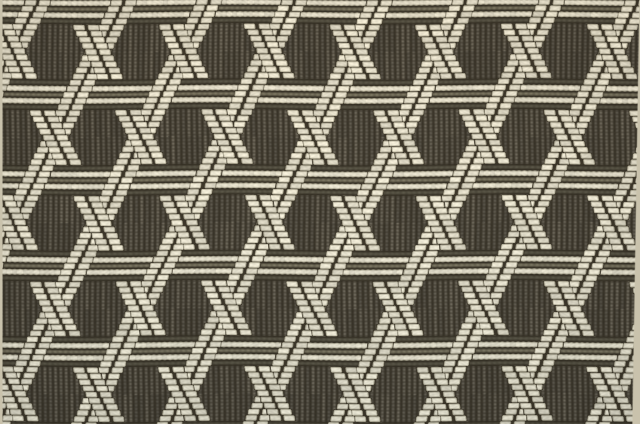
Write a Shadertoy shader that draws this pattern.

```glsl
// Woven rug with a cane lattice: cream beaded strands crossing on a ribbed charcoal ground.
#define PITCH 0.202                     // lattice repeat, in canvas heights
#define ORIGIN vec2(0.148, 0.85)        // lattice offset, in repeats
#define ROWS 14.0                       // weave rows per repeat
#define RIBS 16.0                       // ground ribs per repeat
#define KNOTS 24.0                      // ground knots per repeat
#define BEAD vec2(0.067, 0.0345)        // bead half size, in repeats
#define STRAND 0.155                    // diagonal strand half width
#define CREAM vec3(0.89, 0.87, 0.81)
#define SHADE vec3(0.63, 0.61, 0.54)
#define OLIVE vec3(0.47, 0.45, 0.38)
#define CHARCOAL vec3(0.385, 0.365, 0.325)
#define GAP vec3(0.20, 0.18, 0.14)

const float TAU = 6.2831853;

float hash(vec2 c) {
    vec3 q = fract(vec3(c.xyx) * 0.1031);
    q += dot(q, q.yzx + 33.33);
    return fract((q.x + q.y) * q.z);
}

float roundBox(vec2 q, vec2 halfSize, float radius) {
    vec2 e = abs(q) - halfSize + radius;
    return length(max(e, 0.0)) + min(max(e.x, e.y), 0.0) - radius;
}

float cover(float d, float px) {
    return 1.0 - smoothstep(-px, px, d);
}

float wave(float phase) {
    return 0.5 + 0.5 * cos(TAU * phase);
}

// Cream yarn, brightest along its crown
vec3 yarn(float d, float tone) {
    return mix(SHADE, CREAM, smoothstep(0.0, 0.023, -d)) * tone;
}

// Two stair-stepped columns of beads; alpha is the strand's footprint
vec4 diagonalStrand(vec2 p, float slant, float offset, float px) {
    float row = floor(p.y * ROWS + 0.5);
    float rowY = row / ROWS;
    float u = p.x - slant * mix(rowY, p.y, 0.3) - offset;
    float strand = floor(u + 0.5);
    u -= strand;
    float side = u < 0.0 ? -1.0 : 1.0;
    float seed = hash(vec2(row + 41.0, strand * 2.0 + side + 67.0 + slant * 30.0));
    vec2 q = vec2(u - side * 0.083 + (seed - 0.5) * 0.012, p.y - rowY);
    float d = roundBox(q, BEAD, 0.021);
    vec3 col = mix(GAP * 1.15, yarn(d, 0.93 + 0.11 * seed), cover(d, px * 0.7));
    return vec4(col, cover(abs(u) - STRAND, px * 0.7));
}

// Ribbed ground with uneven dye from rib to rib
vec3 ground(vec2 p, float px) {
    float rib = floor(p.x * RIBS + 0.5);
    float detail = 1.0 - smoothstep(0.3, 0.7, px * KNOTS);
    float knot = mix(0.5, wave(p.y * KNOTS), detail);
    float relief = wave(p.x * RIBS) * (0.55 + 0.45 * knot);
    float dye = 0.86 + 0.24 * hash(vec2(rib + 19.0, floor(p.y + 0.5) + 7.0));
    return mix(GAP, CHARCOAL * dye, 0.12 + 0.88 * relief);
}

// Horizontal band: olive rows framing two cream cords
vec3 band(vec2 p, float t, float px) {
    float ridge = wave(p.y * ROWS);
    float stitch = 0.78 + 0.22 * wave(p.x * RIBS);
    float lit = mix(0.72, 1.0, cover(t - 0.5 / ROWS, px));
    vec3 col = mix(GAP, OLIVE * lit, ridge * stitch);
    float cell = floor(p.x * RIBS);
    float d = abs(t - 1.0 / ROWS) - BEAD.y + 0.004 * wave(p.x * RIBS);
    float tone = 0.94 + 0.07 * hash(vec2(cell + 23.0, floor(p.y * ROWS + 0.5) + 11.0));
    return mix(col, yarn(d, tone), cover(d, px * 0.7));
}

void mainImage(out vec4 fragColor, in vec2 fragCoord) {
    vec2 uv = fragCoord / iResolution.xy;
    float px = 1.0 / (PITCH * iResolution.y);
    vec2 p = fragCoord * px - ORIGIN;

    // Slight wander of the hand-laid rows
    p += 0.008 * vec2(sin(p.y * 2.3 + sin(p.x * 1.1)), sin(p.x * 1.9 + 0.7 * sin(p.y * 3.1)));

    // Layers: ground, band, rising strand over the band, falling strand under it
    float t = abs(p.y - floor(p.y + 0.5));
    float inBand = cover(t - 2.5 / ROWS, px * 0.7);
    vec3 col = mix(ground(p, px), band(p, t, px), inBand);
    vec4 rising = diagonalStrand(p, 0.5, 0.25, px);
    col = mix(col, rising.rgb, rising.a);
    vec4 falling = diagonalStrand(p, -0.5, 0.75, px);
    col = mix(col, falling.rgb, falling.a * (1.0 - inBand));

    // Fibre mottling and a soft light falloff
    float fibre = sin(p.x * 71.0 + 2.0 * sin(p.y * 43.0)) * sin(p.y * 89.0 + sin(p.x * 37.0));
    col *= 1.0 + 0.035 * fibre;
    vec2 away = uv - vec2(0.5, 0.6);
    col *= 1.03 - 0.16 * dot(away, away);
    col *= mix(vec3(0.99, 1.0, 0.99), vec3(1.01, 1.0, 0.97), uv.y);

    // Pale backing showing past the trimmed sides
    float edge = min(uv.x - 0.004, 0.999 - 0.011 * (1.0 - uv.y) - uv.x);
    col = mix(col, SHADE * 1.25, cover(edge, 1.0 / iResolution.x));
    fragColor = vec4(clamp(col, 0.0, 1.0), 1.0);
}
```
